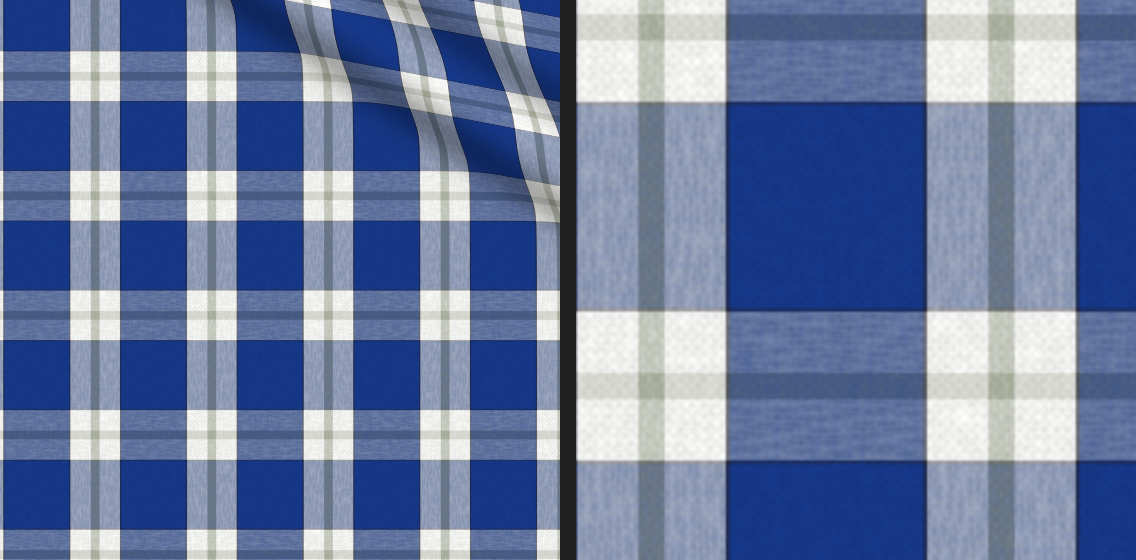
Left, the full canvas; right, a detail of the centre.
This pattern is drawn by a three.js fragment shader. Its source:

```glsl
#define REPEATS vec2(4.8, 4.683)
#define BAND_CENTRE vec2(0.170, 0.864)
#define BAND_HALF 0.0454
#define STRIPE_HALF 0.0078
#define LINE_HALF 0.0010
#define SOFT 0.0013
#define WARP_SHARE 0.62
#define BLUE vec3(0.085, 0.215, 0.525)
#define WHITE vec3(0.94, 0.945, 0.935)
#define GREY vec3(0.64, 0.66, 0.59)
#define DARK vec3(0.10, 0.10, 0.17)

varying vec2 vUv;

vec2 hash2(vec2 p) {
  p = vec2(dot(p, vec2(127.1, 311.7)), dot(p, vec2(269.5, 183.3)));
  return fract(sin(p) * 4375.85);
}

// Cellular noise: distance to the nearest scattered point
float cellular(vec2 p) {
  vec2 cell = floor(p), f = fract(p);
  float nearest = 2.0;
  for (int j = -1; j <= 1; j++) {
    for (int i = -1; i <= 1; i++) {
      vec2 o = vec2(float(i), float(j));
      nearest = min(nearest, length(o + hash2(cell + o) - f));
    }
  }
  return nearest;
}

float inside(float d, float halfWidth) {
  return 1.0 - smoothstep(-SOFT, SOFT, d - halfWidth);
}

// Yarn colour at distance d from the centre of a white band
vec3 yarn(float d, float streak) {
  vec3 c = mix(BLUE, WHITE, inside(d, BAND_HALF));
  float stripe = inside(d, STRIPE_HALF) * (0.95 + 0.6 * streak);
  c = mix(c, GREY, clamp(stripe, 0.0, 1.0));
  float edge = smoothstep(LINE_HALF + SOFT, 0.0, abs(d - BAND_HALF));
  return mix(c, DARK, 0.9 * edge);
}

// Soft dark trough across the fold
float trough(float depth, float centre, float width) {
  float t = (depth - centre) / width;
  return exp(-t * t);
}

void main() {
  // Drape: cloth shears away above a diagonal crease
  float depth = 0.65 * vUv.x + vUv.y - 1.2527;
  float fold = 0.5 * (depth + sqrt(depth * depth + 0.0003));
  vec2 cloth = vUv + fold * vec2(0.37, 0.42);
  cloth.x += 0.008 * sin(30.7 * fold);

  // Distance to the nearest band centre, across and up
  vec2 phase = (cloth - BAND_CENTRE) * REPEATS;
  vec2 d = abs(fract(phase + 0.5) - 0.5) / REPEATS;

  // Warp and weft yarns with elongated slubs
  float warpSlub = cellular(cloth * vec2(230.0, 55.0)) - 0.45;
  float weftSlub = cellular(cloth * vec2(55.0, 230.0) + 31.0) - 0.45;
  vec3 warp = yarn(d.x, warpSlub);
  vec3 weft = yarn(d.y, weftSlub);

  // Blue over white is heathered, solid crossings stay even
  float mixed = abs(inside(d.x, BAND_HALF) - inside(d.y, BAND_HALF));
  float share = WARP_SHARE + mixed * 0.09 * (warpSlub - weftSlub);
  vec3 color = mix(weft, warp, share) * (1.0 - 0.085 * mixed);

  // Fine weave grain
  float grain = sin(cloth.x * 870.0) * sin(cloth.y * 830.0);
  color *= 1.0 + 0.02 * grain + 0.05 * (warpSlub + weftSlub);

  // Fold shadows and the lit ridge between them
  float shade = 1.0 - 0.30 * trough(depth, 0.025, 0.045);
  shade -= 0.24 * trough(depth, 0.215, 0.045);
  shade += 0.04 * trough(depth, 0.12, 0.04);
  gl_FragColor = vec4(clamp(color * shade, 0.0, 1.0), 1.0);
}
```
